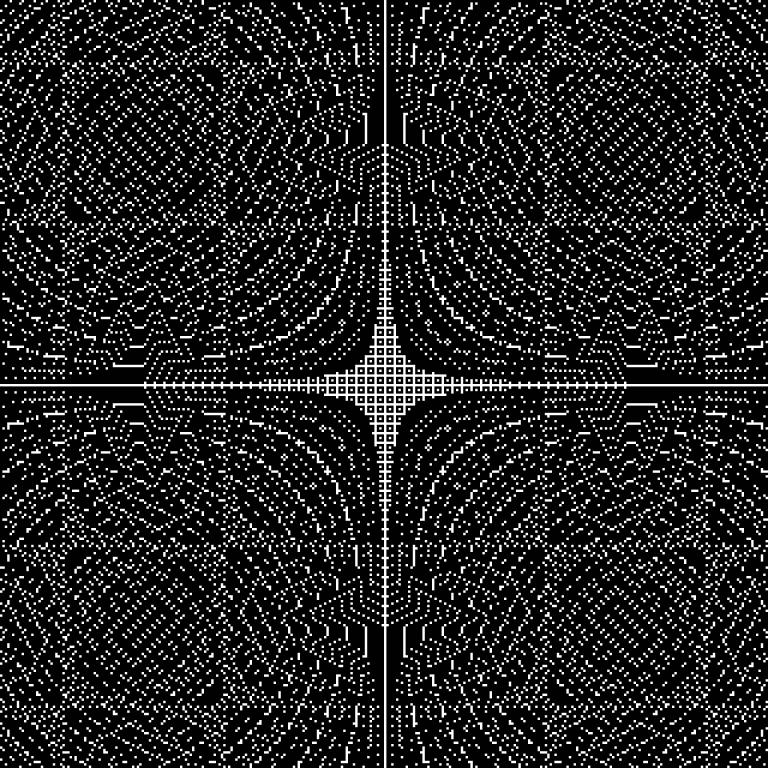
This pattern is drawn by a Shadertoy shader. Its source:

```glsl
// Modular multiplication table: cells lit by the remainder of their column times row.
const float CELLS = 320.0;    // cells across the canvas
const int MODULUS = 201;      // the products wrap at this value
const int BAND_LIMIT = 100;   // largest remainder that may be lit
const int STEP = 4;           // lit remainders are multiples of this
const vec3 BACKGROUND = vec3(0.004);
const vec3 LIT = vec3(1.0);

// 1 for a lit cell, 0 for a dark one; mirrored about both axes
float cellLight(ivec2 cell) {
    ivec2 k = abs(cell);
    int remainder = (k.x * k.y) % MODULUS;
    return (remainder <= BAND_LIMIT && remainder % STEP == 0) ? 1.0 : 0.0;
}

void mainImage(out vec4 fragColor, in vec2 fragCoord) {
    // Grid coordinates from the centre, rows counted downwards
    float scale = CELLS / min(iResolution.x, iResolution.y);
    vec2 grid = (fragCoord - 0.5 * iResolution.xy) * vec2(scale, -scale);

    // Box filter: weigh each cell by its overlap with the pixel
    vec2 low = grid - 0.5 * scale;
    vec2 high = grid + 0.5 * scale;
    vec2 first = floor(low);
    float light = 0.0;
    float total = 0.0;
    for (int j = 0; j < 3; j++) {
        for (int i = 0; i < 3; i++) {
            vec2 cell = first + vec2(i, j);
            vec2 overlap = max(min(high, cell + 1.0) - max(low, cell), 0.0);
            float weight = overlap.x * overlap.y;
            light += weight * cellLight(ivec2(cell));
            total += weight;
        }
    }

    fragColor = vec4(mix(BACKGROUND, LIT, light / total), 1.0);
}
```
